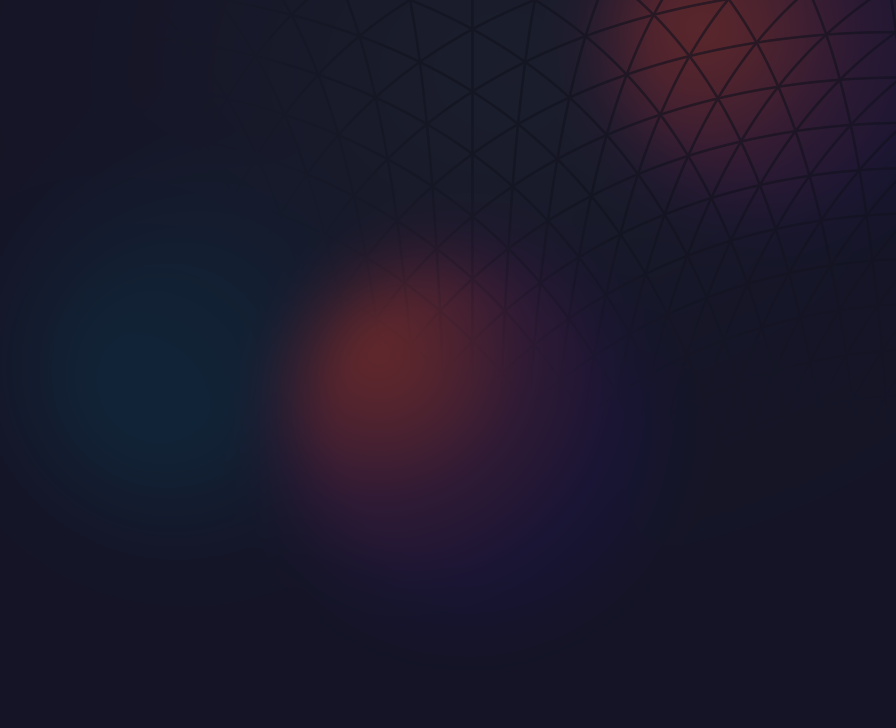
Reproduce this background procedurally as a WebGL 2 fragment shader.

```glsl
#version 300 es
precision highp float;
// Dark navy backdrop with soft ember orbs, a teal haze and a curved triangular mesh.

uniform vec2 u_resolution;
out vec4 outColor;

const vec3 NAVY = vec3(0.080, 0.080, 0.150);
const vec3 SLATE = vec3(0.104, 0.114, 0.172);
const vec3 TEAL = vec3(0.066, 0.146, 0.222);
const vec3 EMBER = vec3(0.365, 0.152, 0.172);
const vec3 PLUM = vec3(0.205, 0.108, 0.205);
const vec3 INDIGO = vec3(0.092, 0.080, 0.205);
const vec3 MESH_INK = vec3(0.068, 0.068, 0.115);

// Opacity of a blurred disc
float softDisc(vec2 p, vec2 center, float inner, float outer) {
    return 1.0 - smoothstep(inner, outer, length(p - center));
}

// Broad bell-shaped glow
float glow(vec2 p, vec2 center, vec2 size) {
    vec2 d = (p - center) / size;
    return exp(-dot(d, d));
}

// Ember core cooling through plum to indigo
vec3 emberRamp(float d) {
    vec3 warm = mix(EMBER, PLUM, smoothstep(0.0, 0.23, d));
    return mix(warm, INDIGO, smoothstep(0.13, 0.39, d));
}

vec3 addOrb(vec3 base, vec2 p, vec2 center, vec2 core, float strength) {
    float mask = softDisc(p, center, 0.165, 0.345);
    return mix(base, emberRamp(length(p - core)), mask * strength);
}

// Bends the canvas so that a flat triangle lattice looks like a dome
vec2 domeCoords(vec2 p) {
    vec2 q = (p - vec2(0.649, 0.7885)) * 6.24;
    float xx = q.x * q.x;
    return vec2(q.x * (2.36 - 0.56 * q.y - 0.008 * xx),
                1.87 * q.y + xx * (0.155 - 0.036 * q.y));
}

// Coverage of evenly spaced lines across a direction
float latticeLines(vec2 w, vec2 normal, float halfWidth, float pixel) {
    float v = dot(w, normal) / 0.866;
    float slope = max(length(vec2(dFdx(v), dFdy(v))), 1e-5);
    float d = abs(fract(v + 0.5) - 0.5) / slope * pixel;
    return 1.0 - smoothstep(halfWidth - pixel * 0.6, halfWidth + pixel * 0.6, d);
}

float triangleMesh(vec2 w, float halfWidth, float pixel) {
    float mesh = 0.0;
    for (int i = 0; i < 3; i++) {
        float a = radians(60.0) * float(i);
        mesh = max(mesh, latticeLines(w, vec2(cos(a), sin(a)), halfWidth, pixel));
    }
    return mesh;
}

void main() {
    float pixel = 1.0 / u_resolution.y;
    vec2 p = gl_FragCoord.xy * pixel;

    // Backdrop and teal haze
    vec3 color = mix(NAVY, SLATE, glow(p, vec2(0.70, 0.90), vec2(0.40, 0.32)));
    float haze = softDisc(p, vec2(0.255, 0.52), 0.08, 0.37);
    haze *= mix(0.45, 1.0, glow(p, vec2(0.18, 0.43), vec2(0.22, 0.22)));
    color = mix(color, TEAL, haze * 0.95);

    // Ember orbs
    color = addOrb(color, p, vec2(1.075, 0.945), vec2(0.965, 0.96), 0.92);
    color = addOrb(color, p, vec2(0.640, 0.410), vec2(0.520, 0.515), 1.0);

    // Mesh, fading away from the upper right
    float reach = length((p - vec2(1.026, 1.032)) / vec2(0.833, 0.641));
    float fade = 1.0 - smoothstep(0.45, 1.03, reach);
    float mesh = triangleMesh(domeCoords(p), 0.0018, pixel);
    color = mix(color, MESH_INK, mesh * fade * 0.62);

    outColor = vec4(color, 1.0);
}
```
